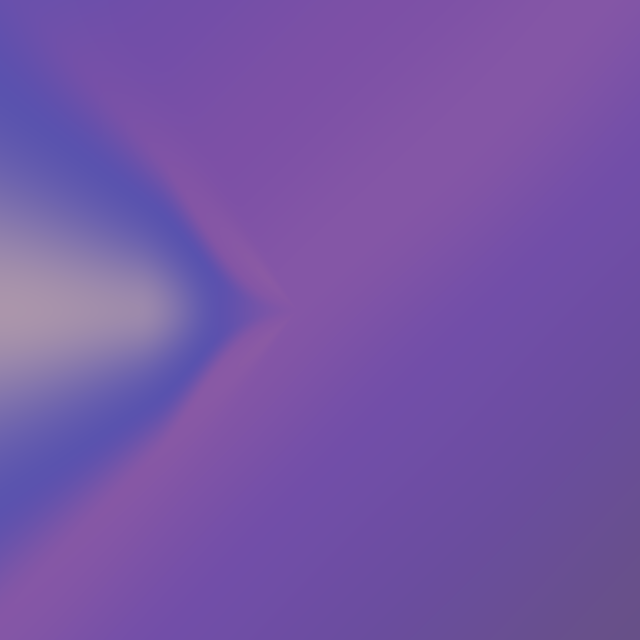
A three.js fragment shader for this background:

```glsl
// A soft violet backdrop with a hazy wedge of light entering from the left.
// A diagonal colour ramp forms the ground; the wedge is shaded by its slope
// from an apex near the centre: pale core, blue rim, then a warm rose flank.

varying vec2 vUv;

const vec2 APEX = vec2(0.465, 0.515);
const vec3 INDIGO = vec3(0.40, 0.31, 0.675);
const vec3 VIOLET = vec3(0.445, 0.305, 0.66);
const vec3 ORCHID = vec3(0.49, 0.315, 0.65);
const vec3 MAUVE = vec3(0.518, 0.337, 0.65);
const vec3 DEEP = vec3(0.415, 0.302, 0.62);
const vec3 SLATE = vec3(0.405, 0.315, 0.53);
const vec3 BLUE = vec3(0.335, 0.312, 0.685);
const vec3 PALE = vec3(0.67, 0.585, 0.67);
const vec3 ROSE = vec3(0.56, 0.365, 0.64);

float gauss(float x, float width) {
  float q = x / width;
  return exp(-q * q);
}

float hash(vec2 p) {
  return fract(sin(dot(p, vec2(127.1, 311.7))) * 43758.5);
}

float valueNoise(vec2 p) {
  vec2 cell = floor(p);
  vec2 f = fract(p);
  f = f * f * (3.0 - 2.0 * f);
  float low = mix(hash(cell), hash(cell + vec2(1.0, 0.0)), f.x);
  float high = mix(hash(cell + vec2(0.0, 1.0)), hash(cell + vec2(1.0)), f.x);
  return mix(low, high, f.y);
}

// Diagonal ground, from upper left (t = -1) to lower right (t = 1).
vec3 ground(float t) {
  vec3 c = mix(INDIGO, VIOLET, smoothstep(-1.0, -0.7, t));
  c = mix(c, ORCHID, smoothstep(-0.75, -0.35, t));
  c = mix(c, MAUVE, smoothstep(-0.38, -0.08, t));
  c = mix(c, VIOLET, smoothstep(-0.06, 0.28, t));
  c = mix(c, DEEP, smoothstep(0.2, 0.65, t));
  return mix(c, SLATE, smoothstep(0.5, 1.05, t));
}

// Wedge opening to the left of the apex, laid over the ground colour.
vec3 addWedge(vec3 base, vec2 p, vec2 apex) {
  float reach = apex.x - p.x;
  float rise = p.y - apex.y;
  float slant = mix(1.0, 1.1, smoothstep(-0.04, 0.04, rise));
  float slope = abs(rise) / (max(reach, 0.002) * slant);

  // Warm flanks, strongest close to the apex.
  float flank = gauss(slope - 0.95, 0.35) * smoothstep(-0.01, 0.06, reach);
  vec3 c = mix(base, ROSE, 0.8 * flank * exp(-max(reach, 0.0) * 5.0));

  // Blue body narrows to a thin dark line at the tip.
  float opening = smoothstep(0.03, 0.22, reach);
  float inner = mix(0.03, 0.6, opening);
  float outer = mix(0.5, 1.05, opening);
  float body = 1.0 - smoothstep(inner, outer, slope);
  c = mix(c, BLUE, body * smoothstep(0.0, 0.16, reach));

  // Pale core with a rounded end.
  float core = gauss(slope, 0.37) * smoothstep(0.11, 0.25, reach);
  return mix(c, PALE, core * mix(0.82, 1.0, smoothstep(0.2, 0.46, reach)));
}

void main() {
  float drift = valueNoise(vUv * 4.0) - 0.5;
  vec3 color = ground(vUv.x - vUv.y + 0.03 * drift);
  color = addWedge(color, vUv, APEX);
  gl_FragColor = vec4(color, 1.0);
}
```
